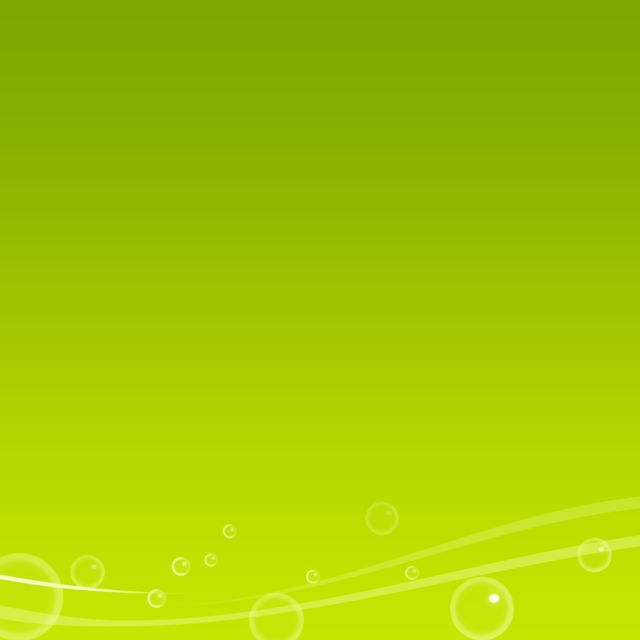
Give the GLSL for this background, as a three.js fragment shader.

```glsl
// Lime backdrop: a vertical gradient, three sweeping ribbons along the
// bottom, and glassy bubbles floating around them. Ribbons are cubic
// curves with varying width; bubbles are distance-based rims and glints.
varying vec2 vUv;

const vec3 TOP_GREEN = vec3(0.492, 0.653, 0.0);
const vec3 BOTTOM_LIME = vec3(0.770, 0.902, 0.0);
const vec3 PALE_LIME = vec3(0.93, 0.99, 0.62);
const vec3 GLINT_WHITE = vec3(1.0, 1.0, 0.93);
const float SOFT = 0.0014;

vec3 backdrop(float height) {
  float t = 1.0 - height;
  float eased = mix(t, smoothstep(0.0, 1.0, t), 0.6);
  return mix(TOP_GREEN, BOTTOM_LIME, eased);
}

// Height of a curve whose lowest point is at 'base'.
float sweep(float x, vec2 base, float bend, float twist) {
  float d = x - base.x;
  return base.y + d * d * (bend + twist * d);
}

// Coverage of a band around a curve, measured vertically.
float ribbon(float y, float curveY, float halfWidth) {
  return 1.0 - smoothstep(halfWidth - SOFT, halfWidth + SOFT, abs(y - curveY));
}

// Large translucent bubble: faint body, inner glow, thin rim and a glint.
vec3 glassBubble(vec3 color, vec2 p, vec2 center, float radius, float strength, float glint) {
  vec2 q = (p - center) / radius;
  float r = length(q);
  float edge = SOFT / radius;
  float inside = 1.0 - smoothstep(1.0 - edge, 1.0 + edge, r);
  float side = 0.5 + 0.5 * dot(q / max(r, 0.001), vec2(0.6, -0.8));
  float innerGlow = smoothstep(0.55, 1.0, r) * (0.25 + 0.2 * side);
  float rim = smoothstep(0.13 + edge, 0.02, abs(r - 0.91)) * 0.38;
  float alpha = inside * (0.07 + innerGlow + rim) * strength;
  color = mix(color, PALE_LIME, clamp(alpha, 0.0, 1.0));

  // Window reflection in the upper right, with a soft halo.
  vec2 g = q - vec2(0.38, 0.32);
  float window = 1.0 - smoothstep(0.08, 0.19, length(g * vec2(0.9, 1.1)));
  float halo = 0.25 * exp(-dot(g, g) * 18.0);
  return mix(color, GLINT_WHITE, clamp((window + halo) * glint, 0.0, 1.0));
}

// Small bubble: a bright open ring with a dot near its gap.
vec3 tinyBubble(vec3 color, vec2 p, vec2 center, float radius, float strength) {
  vec2 q = (p - center) / radius;
  float r = length(q);
  float edge = SOFT / radius;
  float ring = 1.0 - smoothstep(0.03, 0.14 + edge, abs(r - 0.85));
  float open = smoothstep(-0.1, 0.75, dot(q / max(r, 0.001), vec2(0.97, 0.22)));
  float body = 0.12 * (1.0 - smoothstep(0.9, 1.0 + edge, r));
  float dot0 = 0.75 * (1.0 - smoothstep(0.1, 0.28 + edge, length(q - vec2(0.35, 0.28))));
  float alpha = max(ring * mix(0.85, 0.25, open), dot0) + body;
  return mix(color, PALE_LIME, clamp(alpha * strength, 0.0, 1.0));
}

void main() {
  vec2 p = vUv;
  vec3 color = backdrop(p.y);

  // Ribbons: faint upper, stronger lower, and a bright tapering streak.
  float upper = ribbon(p.y, sweep(p.x, vec2(0.26, 0.0547), 0.742, -0.608),
                       mix(0.0015, 0.0092, smoothstep(0.25, 1.0, p.x)));
  color = mix(color, PALE_LIME, upper * 0.30 * smoothstep(0.2, 0.55, p.x));

  float lowerWidth = 0.0045 + 0.0055 * smoothstep(0.2, 0.0, p.x)
                   + 0.0040 * smoothstep(0.3, 1.0, p.x);
  float lower = ribbon(p.y, sweep(p.x, vec2(0.195, 0.026), 0.419, -0.273), lowerWidth);
  color = mix(color, PALE_LIME, lower * 0.44);

  float streak = ribbon(p.y, sweep(p.x, vec2(0.28, 0.073), 0.33, 0.0),
                        mix(0.0035, 0.0008, smoothstep(0.0, 0.3, p.x)));
  color = mix(color, GLINT_WHITE, streak * 0.85 * (1.0 - smoothstep(0.12, 0.33, p.x)));

  // Large bubbles.
  color = glassBubble(color, p, vec2(0.030, 0.067), 0.069, 0.62, 0.0);
  color = glassBubble(color, p, vec2(0.137, 0.106), 0.027, 0.60, 0.35);
  color = glassBubble(color, p, vec2(0.432, 0.031), 0.043, 0.60, 0.0);
  color = glassBubble(color, p, vec2(0.597, 0.190), 0.026, 0.40, 0.20);
  color = glassBubble(color, p, vec2(0.753, 0.049), 0.050, 0.70, 1.0);
  color = glassBubble(color, p, vec2(0.929, 0.133), 0.027, 0.65, 0.45);

  // Small bubbles.
  color = tinyBubble(color, p, vec2(0.245, 0.065), 0.0150, 0.85);
  color = tinyBubble(color, p, vec2(0.283, 0.115), 0.0150, 0.85);
  color = tinyBubble(color, p, vec2(0.330, 0.125), 0.0105, 0.75);
  color = tinyBubble(color, p, vec2(0.359, 0.170), 0.0110, 0.75);
  color = tinyBubble(color, p, vec2(0.489, 0.099), 0.0110, 0.75);
  color = tinyBubble(color, p, vec2(0.644, 0.105), 0.0110, 0.70);

  gl_FragColor = vec4(color, 1.0);
}
```
